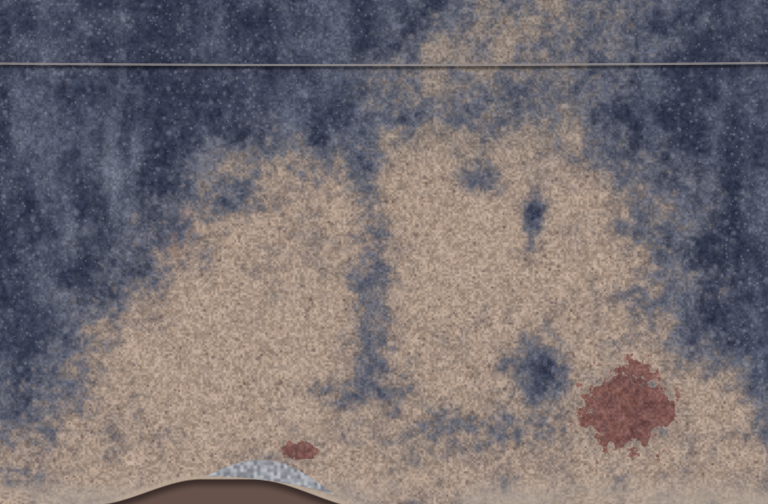
This texture is drawn by a Shadertoy shader. Its source:

```glsl
// Weathered blue wall with a mound of bare tan plaster, a seam, rust and a torn lower edge.

float hash(vec2 p) {
    vec3 q = fract(vec3(p.xyx) * 0.1031);
    q += dot(q, q.yzx + 33.33);
    return fract((q.x + q.y) * q.z);
}

float noise(vec2 p) {
    vec2 i = floor(p), f = fract(p);
    f = f * f * (3.0 - 2.0 * f);
    return mix(mix(hash(i), hash(i + vec2(1, 0)), f.x),
               mix(hash(i + vec2(0, 1)), hash(i + vec2(1, 1)), f.x), f.y);
}

float fbm(vec2 p) {
    float sum = 0.0, amp = 0.5;
    for (int i = 0; i < 5; i++) {
        sum += amp * noise(p);
        p = mat2(1.6, 1.2, -1.2, 1.6) * p + 17.3;
        amp *= 0.5;
    }
    return sum / 0.97;
}

// Soft elliptical bump
float blob(vec2 p, vec2 centre, vec2 radius) {
    vec2 d = (p - centre) / radius;
    return exp(-dot(d, d));
}

// Round flecks, one per cell, kept with the given density
float spots(vec2 p, float density) {
    vec2 cell = floor(p), f = fract(p);
    float cover = 0.0;
    for (int y = -1; y <= 1; y++)
    for (int x = -1; x <= 1; x++) {
        vec2 o = vec2(x, y), id = cell + o;
        vec2 centre = o + vec2(hash(id + 7.0), hash(id + 53.0)) - f;
        float radius = 0.2 + 0.42 * hash(id + 91.0);
        float keep = 1.0 - smoothstep(density - 0.1, density + 0.1, hash(id + 31.0));
        cover = max(cover, keep * (1.0 - smoothstep(radius * 0.2, radius, length(centre))));
    }
    return cover;
}

// Signed amount of bare plaster: positive inside the mound
float moundField(vec2 p) {
    float left = -0.03 + 0.66 * p.y + 0.22 * smoothstep(0.74, 0.92, p.y) + 0.05 * blob(p.yy, vec2(0.42), vec2(0.15));
    float right = 1.42 - 0.2 * p.y + 0.22 * (1.0 - smoothstep(0.18, 0.34, p.y));
    float d = clamp(1.3 * min(p.x - left, right - p.x), -0.3, 0.17);
    d = max(d, 0.16 - 1.3 * p.y) - 0.14 * smoothstep(0.60, 0.78, p.y);
    d += 0.16 * blob(p, vec2(0.91, 0.53), vec2(0.15, 0.15));
    d += 0.13 * blob(p, vec2(0.42, 0.30), vec2(0.22, 0.16));
    d += 0.13 * blob(p, vec2(0.80, 0.91), vec2(0.12, 0.05));
    d += 0.20 * blob(p, vec2(1.38, 0.95), vec2(0.25, 0.08));
    // Places where the blue coat survives: centre, radius
    vec4 gaps[10] = vec4[10](
        vec4(0.955, 0.635, 0.060, 0.035), vec4(0.64, 0.77, 0.10, 0.06),
        vec4(0.74, 0.40, 0.050, 0.13), vec4(1.06, 0.57, 0.025, 0.06),
        vec4(1.08, 0.25, 0.05, 0.08), vec4(0.94, 0.15, 0.10, 0.04),
        vec4(1.51, 0.22, 0.04, 0.10), vec4(0.46, 0.60, 0.05, 0.03),
        vec4(0.73, 0.66, 0.04, 0.10), vec4(0.70, 0.22, 0.09, 0.04));
    for (int i = 0; i < 10; i++) d -= (i < 5 ? 0.30 : 0.18) * blob(p, gaps[i].xy, gaps[i].zw);
    return d;
}

vec3 wall(vec2 p) {
    float broad = fbm(p * 5.0), mottle = fbm(p * 22.0 + 40.0), fine = fbm(p * 75.0);
    float streak = fbm(p * vec2(24.0, 4.0) + 9.0), grain = noise(p * 240.0);
    float field = moundField(p) + 0.15 * (broad - 0.5) + 0.30 * (mottle - 0.5) + 0.24 * (fine - 0.5);

    // Blue coat with pale runs and flecks
    vec3 blue = mix(vec3(0.20, 0.22, 0.295), vec3(0.35, 0.37, 0.44), smoothstep(0.32, 0.78, 0.5 * (streak + mottle)));
    float runs = blob(p, vec2(0.24, 0.66), vec2(0.035, 0.14)) + 0.5 * blob(p, vec2(0.17, 0.62), vec2(0.02, 0.16))
               + 0.6 * blob(p, vec2(1.43, 0.65), vec2(0.05, 0.07));
    blue = mix(blue, vec3(0.48, 0.50, 0.56), runs * smoothstep(0.25, 0.75, streak) * 0.75);
    float fleck = max(spots(p * 55.0, 0.3 * broad), spots(p * 110.0 + 5.0, 0.5 * mottle));
    blue = mix(blue, vec3(0.46, 0.47, 0.52), 0.5 * fleck);
    blue = mix(blue, vec3(0.43, 0.435, 0.475), 0.75 * smoothstep(-0.2, 0.02, field));

    // Tan plaster, greyer toward the top, with small dark pits
    vec3 plaster = mix(vec3(0.51, 0.465, 0.45), vec3(0.67, 0.59, 0.53), smoothstep(0.0, 0.26, field));
    plaster = mix(plaster, vec3(0.52, 0.49, 0.47), 0.45 * smoothstep(0.6, 0.8, p.y));
    plaster = mix(plaster, vec3(0.40, 0.33, 0.33), 0.5 * spots(p * 90.0, 0.14));
    plaster = mix(plaster, vec3(0.62, 0.42, 0.35), 0.5 * blob(p, vec2(0.35, 0.55), vec2(0.025, 0.05)));

    // Plaster shows first as flecks, then as a whole
    float islands = spots(p * 46.0 + 3.0, smoothstep(-0.22, 0.12, field) * 0.8 - 0.1);
    vec3 col = mix(blue, plaster, max(smoothstep(-0.04, 0.12, field), 0.6 * islands));

    // Rust
    float rough = 0.6 * (mottle - 0.5) + 0.6 * (fine - 0.5);
    float rust = blob(p, vec2(1.245, 0.188), vec2(0.10, 0.088));
    rust = max(rust, 0.8 * blob(p, vec2(0.59, 0.105), vec2(0.05, 0.025)));
    rust = smoothstep(0.38, 0.52, rust + rough);
    col = mix(col, mix(vec3(0.36, 0.23, 0.24), vec3(0.53, 0.35, 0.32), fine), 0.85 * rust);
    return col * (0.86 + 0.28 * grain) + 0.08 * (noise(p * 110.0) - 0.5);
}

void mainImage(out vec4 fragColor, in vec2 fragCoord) {
    vec2 p = fragCoord / iResolution.y;
    float aa = 1.2 / iResolution.y;
    vec3 col = wall(p);

    // Horizontal seam: lit lip over a shadow
    float seam = p.y - 0.871 - 0.006 * (p.x - 0.7) * (p.x - 0.7);
    col *= 1.0 - 0.4 * blob(vec2(seam), vec2(-0.005), vec2(0.006));
    col = mix(col, vec3(0.58, 0.55, 0.54), 0.8 * (1.0 - smoothstep(0.001, 0.0035, abs(seam))));

    // Pale worn foot and torn hollow
    float foot = (1.0 - smoothstep(0.01, 0.065, p.y)) * smoothstep(0.3, 0.6, fbm(p * vec2(6.0, 14.0)));
    col = mix(col, vec3(0.68, 0.63, 0.59), 0.6 * foot);
    float rim = 0.052 * smoothstep(0.18, 0.40, p.x) - 0.06 * smoothstep(0.5, 0.74, p.x) - 0.003;
    float depth = rim - p.y;
    float lip = smoothstep(0.18, 0.26, p.x) * (1.0 - smoothstep(0.66, 0.73, p.x));
    col = mix(col, vec3(0.73, 0.66, 0.59), lip * smoothstep(-0.016, -0.003, depth) * 0.75);
    vec3 hollow = mix(vec3(0.22, 0.17, 0.16), vec3(0.40, 0.32, 0.29), smoothstep(0.0, 0.022, depth));
    col = mix(col, hollow, smoothstep(-aa, aa, depth));

    // Exposed grey rubble above the hollow
    float t = clamp((p.x - 0.408) / 0.255, 0.0, 1.0);
    float base = 0.055 - 0.036 * t * t, crown = base + 0.04 * sin(3.1415 * t);
    float rubble = smoothstep(-aa, aa, min(crown - p.y, p.y - base));
    rubble *= step(0.408, p.x) * step(p.x, 0.663);
    col = mix(col, mix(vec3(0.46, 0.47, 0.50), vec3(0.74, 0.75, 0.77), noise(p * 150.0)), rubble);

    fragColor = vec4(clamp(col, 0.0, 1.0), 1.0);
}
```
